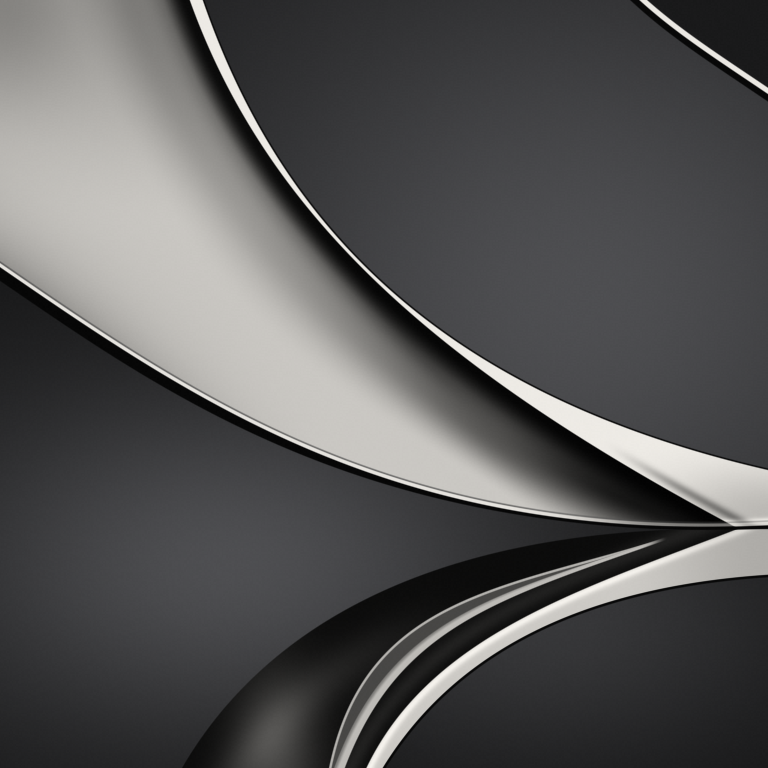
Write a Shadertoy shader that draws this background.

```glsl
// Polished metal ribbon sweeping down to a dark mirror floor, with its curved reflection.

const vec3 WARM = vec3(1.0, 0.988, 0.965);
const vec3 COOL = vec3(0.985, 0.99, 1.025);

vec2 bezier(vec2 a, vec2 b, vec2 c, vec2 d, float t) {
    float s = 1.0 - t;
    return s*s*s*a + 3.0*s*s*t*b + 3.0*s*t*t*c + t*t*t*d;
}

vec2 tangent(vec2 a, vec2 b, vec2 c, vec2 d, float t) {
    float s = 1.0 - t;
    return 3.0 * (s*s*(b - a) + 2.0*s*t*(c - b) + t*t*(d - c));
}

// Signed distance to a cubic curve: positive on the left of its direction.
float curveDist(vec2 p, vec2 a, vec2 b, vec2 c, vec2 d) {
    float t = 0.0, nearest = 1e5;
    for (int i = 0; i <= 12; i++) {
        float s = float(i) / 12.0;
        vec2 v = p - bezier(a, b, c, d, s);
        if (dot(v, v) < nearest) { nearest = dot(v, v); t = s; }
    }
    for (int i = 0; i < 4; i++) {
        vec2 g = tangent(a, b, c, d, t);
        t = clamp(t + dot(p - bezier(a, b, c, d, t), g) / dot(g, g), 0.0, 1.0);
    }
    vec2 g = normalize(tangent(a, b, c, d, t));
    vec2 v = p - bezier(a, b, c, d, t);
    return g.x * v.y - g.y * v.x;
}

float cover(float d, float aa) { return smoothstep(-aa, aa, d); }
float stroke(float d, float halfWidth, float aa) { return cover(halfWidth - abs(d), aa); }
float bell(float x, float width) { return exp(-x * x / (width * width)); }

float glow(vec2 p, vec2 center, vec2 size) {
    vec2 q = (p - center) / size;
    return exp(-dot(q, q));
}

float hash(vec2 p) { return fract(sin(dot(p, vec2(127.1, 311.7))) * 43758.5); }

// Soft metal: light on the left of the fold, dark with a sheen on the right.
vec3 ribbonBody(vec2 p, float lower, float inner, float fold) {
    float light = 0.79 - 0.17 * smoothstep(0.7, 1.0, p.y);
    light -= 0.24 * exp(-max(lower, 0.0) / 0.05) * smoothstep(0.45, 0.0, p.x);
    light -= 0.10 * smoothstep(0.15, 0.0, p.x) * smoothstep(0.8, 1.0, p.y);
    float dark = 0.15 + 0.17 * bell(inner + 0.052, 0.024) * smoothstep(0.85, 0.6, p.x);
    dark *= 1.0 - 0.5 * smoothstep(0.65, 0.85, p.x);
    float softness = mix(0.11, 0.035, smoothstep(0.2, 0.65, p.x));
    float tone = mix(dark, light, smoothstep(-softness, softness, -fold));
    tone *= mix(0.15, 1.0, smoothstep(0.006, 0.035, -inner));
    return tone * WARM;
}

vec3 ribbonRim(vec2 p, float inner, float lower) {
    float tone = 0.93 - 0.2 * smoothstep(0.78, 1.0, p.x) * smoothstep(0.43, 0.33, p.y);
    tone -= 0.3 * bell(inner - 0.010, 0.006) * smoothstep(0.78, 0.9, p.x);
    tone += 0.2 * bell(lower - 0.006, 0.004) * smoothstep(0.88, 0.95, p.x);
    return min(tone, 0.97) * WARM;
}

// Dark mirrored metal with bright streaks.
vec3 reflection(vec2 p, float outer, float rim, float aa) {
    float thin = curveDist(p, vec2(0.430, 0.0), vec2(0.475, 0.219), vec2(0.651, 0.232), vec2(0.853, 0.294));
    float wide = curveDist(p, vec2(0.442, 0.0), vec2(0.514, 0.193), vec2(0.651, 0.223), vec2(0.859, 0.296));
    float tone = 0.045 + 0.22 * glow(p, vec2(0.36, 0.02), vec2(0.055, 0.11));
    tone += 0.09 * bell(outer + 0.065, 0.03) * smoothstep(0.65, 0.4, p.x);
    tone += 0.08 * bell(rim - 0.018, 0.012);
    float fade = smoothstep(0.87, 0.83, p.x);
    tone = mix(tone, 0.28, fade * cover(-thin, aa) * cover(wide, aa));
    tone = mix(tone, 0.70, fade * stroke(thin, 0.0016, aa));
    float thickness = mix(0.0065, 0.002, smoothstep(0.45, 0.85, p.x));
    tone = mix(tone, 0.74 - 0.25 * smoothstep(0.0, 0.006, wide), fade * stroke(wide, thickness, aa));
    float rimTone = 0.80 - 0.12 * smoothstep(0.8, 1.0, p.x) + 0.16 * bell(rim + 0.004, 0.005);
    return mix(tone, rimTone, cover(-rim, aa)) * WARM;
}

void mainImage(out vec4 fragColor, in vec2 fragCoord) {
    vec2 p = fragCoord / iResolution.xy;
    float aa = 0.9 / min(iResolution.x, iResolution.y);

    // Edges of the ribbon, its fold, its reflection and the far band.
    float lower = curveDist(p, vec2(0.0, 0.652), vec2(0.26, 0.473), vec2(0.521, 0.293), vec2(1.0, 0.316));
    float upper = curveDist(p, vec2(0.264, 1.0), vec2(0.365, 0.707), vec2(0.573, 0.486), vec2(1.0, 0.388));
    float inner = curveDist(p, vec2(0.247, 1.0), vec2(0.352, 0.707), vec2(0.586, 0.512), vec2(0.957, 0.314));
    float fold = curveDist(p, vec2(0.195, 1.0), vec2(0.312, 0.74), vec2(0.495, 0.44), vec2(0.807, 0.316));
    float outer = curveDist(p, vec2(0.237, 0.0), vec2(0.345, 0.186), vec2(0.56, 0.303), vec2(0.898, 0.311));
    float rim = curveDist(p, vec2(0.477, 0.0), vec2(0.56, 0.173), vec2(0.755, 0.232), vec2(0.957, 0.31));
    float under = curveDist(p, vec2(0.499, 0.0), vec2(0.586, 0.141), vec2(0.742, 0.234), vec2(1.0, 0.251));
    float corner = curveDist(p, vec2(0.833, 1.0), vec2(0.88, 0.957), vec2(0.935, 0.922), vec2(1.0, 0.878));

    // Backdrop above, floor on the left, floor on the right.
    float wall = 0.11 + 0.20 * glow(p, vec2(0.75, 0.62), vec2(0.5, 0.45));
    float leftFloor = 0.09 + 0.22 * glow(p, vec2(0.3, 0.27), vec2(0.4, 0.24));
    float rightFloor = 0.08 + 0.14 * glow(p, vec2(0.7, 0.2), vec2(0.35, 0.2));
    float ground = mix(leftFloor, rightFloor, cover(-under, aa));
    vec3 color = COOL * mix(ground, wall, cover(upper, aa));

    // Far band in the corner.
    color = mix(color, 0.10 * COOL, cover(corner, aa));
    color = mix(color, vec3(0.03), stroke(corner + 0.004, 0.0045, aa));
    color = mix(color, 0.92 * WARM, stroke(corner - 0.003, 0.0034, aa));

    // Reflection on the floor.
    float mirror = cover(-outer, aa) * cover(under, aa) * cover(0.311 - p.y, aa);
    color = mix(color, reflection(p, outer, rim, aa), mirror);
    color = mix(color, vec3(0.03), stroke(under + 0.001, 0.0016, aa) * step(p.y, 0.3));

    // Ribbon with its dark outline and bright lower lip.
    float lip = mix(0.0145, 0.004, smoothstep(0.1, 0.75, p.x));
    color = mix(color, vec3(0.025), cover(lower + lip, aa) * cover(-lower, aa));
    color = mix(color, vec3(0.04), stroke(upper, 0.002, aa) * cover(lower, aa));
    vec3 metal = mix(ribbonBody(p, lower, inner, fold), ribbonRim(p, inner, lower), cover(inner, aa));
    float lipFade = 1.0 - 0.5 * smoothstep(0.65, 0.85, p.x);
    metal = mix(metal, vec3(0.30), 0.7 * stroke(lower - 0.0055, 0.0012, aa) * lipFade);
    metal = mix(metal, 0.90 * WARM, stroke(lower - 0.0022, 0.0022, aa) * lipFade);
    color = mix(color, metal, cover(lower, aa) * cover(-upper, aa));

    // Fine grain.
    color += 0.008 * (hash(floor(p * 512.0)) - 0.5);
    fragColor = vec4(clamp(color, 0.0, 1.0), 1.0);
}
```
